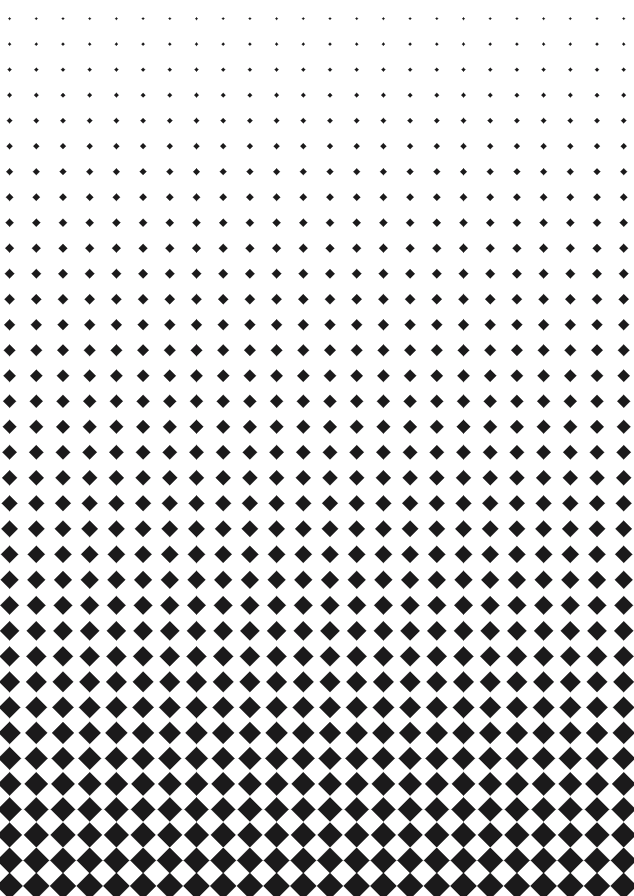
A WebGL 2 fragment shader for this pattern:

```glsl
#version 300 es
precision highp float;

#define FIRST_CENTER vec2(0.0107, 0.0208)
#define SPACING vec2(0.0298, 0.02847)
#define FIRST_RADIUS 0.00156
#define RADIUS_STEP 0.00039
#define INK vec3(0.105, 0.102, 0.105)
#define PAPER vec3(1.0)

uniform vec2 u_resolution;
out vec4 fragColor;

// Signed distance to a square standing on its corner
float diamond(vec2 p, float radius) {
    return (abs(p.x) + abs(p.y) - radius) * 0.70710678;
}

void main() {
    // Canvas heights, measured from the upper left
    float pixel = 1.0 / u_resolution.y;
    vec2 p = vec2(gl_FragCoord.x, u_resolution.y - gl_FragCoord.y) * pixel;

    vec2 grid = (p - FIRST_CENTER) / SPACING;
    vec2 nearest = floor(grid + 0.5);

    // Diamonds grow down the rows, so neighbouring rows may overlap
    float dist = 1.0;
    for (int i = -1; i <= 1; i++) {
        vec2 cell = nearest + vec2(0.0, float(i));
        float radius = FIRST_RADIUS + RADIUS_STEP * cell.y;
        dist = min(dist, diamond((grid - cell) * SPACING, radius));
    }

    // Edge smoothing over one pixel
    float coverage = clamp(0.5 - dist / pixel, 0.0, 1.0);
    fragColor = vec4(mix(PAPER, INK, coverage), 1.0);
}
```
